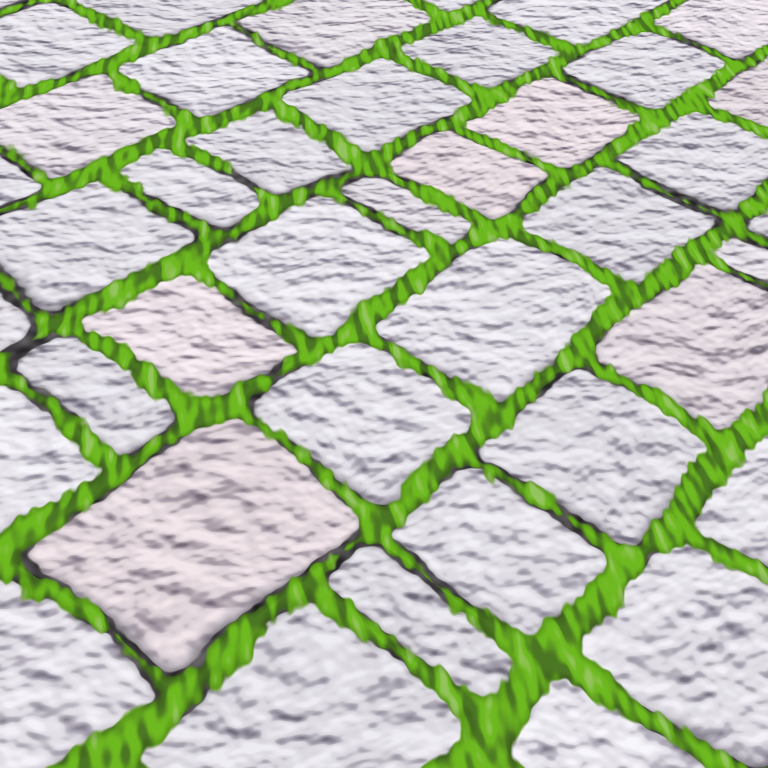
This texture is drawn by a Shadertoy shader. Its source:

```glsl
// Rough granite setts in staggered rows, seen in perspective, with grass and soil in the joints.
#define STONE_LIGHT vec3(0.87, 0.86, 0.89)
#define STONE_SHADE vec3(0.66, 0.64, 0.69)
#define STONE_PIT   vec3(0.46, 0.44, 0.50)
#define GRASS_LIGHT vec3(0.41, 0.69, 0.12)
#define GRASS_DARK  vec3(0.28, 0.44, 0.13)
#define GRASS_PALE  vec3(0.65, 0.76, 0.50)
#define SOIL        vec3(0.27, 0.26, 0.27)
#define HALF_GAP    vec2(0.040, 0.058)
#define CORNER      0.09
#define JITTER      0.20
#define SPLIT_RATE  0.10
#define GRAIN       6.0

vec2 hash22(vec2 p) {
    vec3 a = fract(p.xyx * vec3(0.1031, 0.1030, 0.0973));
    a += dot(a, a.yzx + 33.33);
    return fract((a.xx + a.yz) * a.zy);
}

// Gradient noise, roughly -0.7 to 0.7
float cornerSlope(vec2 cell, vec2 offset) {
    float angle = 6.2832 * hash22(cell).x;
    return dot(vec2(cos(angle), sin(angle)), offset);
}

float gradientNoise(vec2 p) {
    vec2 i = floor(p), f = fract(p), e = vec2(1.0, 0.0);
    vec2 w = f * f * f * (f * (f * 6.0 - 15.0) + 10.0);
    return 1.4 * mix(
        mix(cornerSlope(i, f), cornerSlope(i + e, f - e), w.x),
        mix(cornerSlope(i + e.yx, f - e.yx), cornerSlope(i + 1.0, f - 1.0), w.x), w.y);
}

float fbm(vec2 p) {
    float sum = 0.0, amplitude = 0.55;
    for (int i = 0; i < 3; i++) {
        sum += amplitude * gradientNoise(p);
        p = mat2(1.7, 0.9, -0.9, 1.7) * p + 5.3;
        amplitude *= 0.55;
    }
    return sum;
}

// Position along the row of the joint that opens a cell
float jointAt(vec2 cell) {
    return cell.x + JITTER * (hash22(cell + 40.0).x - 0.5);
}

float roundedBox(vec2 p, vec2 halfSize, float radius) {
    vec2 q = abs(p) - halfSize + radius;
    return length(max(q, 0.0)) + min(max(q.x, q.y), 0.0) - radius;
}

// Signed distance to the stone around q; also gives its id and local position
float stoneDistance(vec2 q, out vec2 id, out vec2 local) {
    float row = floor(q.y);
    q.x -= 0.87 - 0.41 * mod(row, 2.0);
    id = vec2(floor(q.x), row);
    if (q.x < jointAt(id)) id.x -= 1.0;
    else if (q.x > jointAt(id + vec2(1.0, 0.0))) id.x += 1.0;
    float left = jointAt(id), right = jointAt(id + vec2(1.0, 0.0));

    // A few stones are cut into a narrow and a wide piece
    if (hash22(id + 71.0).y < SPLIT_RATE) {
        float cut = mix(left, right, 0.38);
        if (q.x < cut) right = cut;
        else { left = cut; id += vec2(0.5, 0.0); }
    }
    vec2 center = vec2(0.5 * (left + right), row + 0.5);
    vec2 seed = hash22(id * 2.0 + 13.0);
    float tilt = 0.10 * (seed.x - 0.5);
    local = mat2(cos(tilt), sin(tilt), -sin(tilt), cos(tilt)) * (q - center);
    vec2 halfSize = vec2(0.5 * (right - left), 0.5) - HALF_GAP - 0.02 * (seed.y - 0.5);
    return roundedBox(local, halfSize, CORNER);
}

void mainImage(out vec4 fragColor, in vec2 fragCoord) {
    vec2 p = fragCoord / iResolution.y;

    // Perspective: ground.x runs along the rows, ground.y counts the rows
    float depth = 1.9505 - p.y - 0.2 * p.x;
    vec2 ground = vec2((p.x + 2.612) / (2.2122 - p.y - 0.1 * p.x) / 0.285,
                       ((1.953 - p.x) / depth - 0.955) / 0.2125) + vec2(0.0, 20.0);
    float aa = 0.7 * length(fwidth(ground));

    // Uneven laying and chipped edges
    vec2 q = ground + 0.06 * vec2(gradientNoise(ground * 1.6), gradientNoise(ground * 1.6 + 31.0));
    vec2 id, local;
    float d = stoneDistance(q, id, local);
    d += 0.022 * gradientNoise(ground * 6.0) + 0.012 * gradientNoise(ground * 17.0);

    // Hewn stone face: embossed relief with pits and a tint per stone
    vec2 seed = hash22(id * 2.0 + 5.0);
    vec2 g = GRAIN * vec2(0.65 * (q.x - q.y), q.x + q.y) + 20.0 * seed;
    float relief = fbm(g) - fbm(g + vec2(0.06, 0.24)) + 0.12 * gradientNoise(g * 0.4);
    vec3 stone = mix(STONE_LIGHT, STONE_SHADE, smoothstep(0.02, 0.30, relief));
    stone = mix(stone, STONE_PIT, smoothstep(0.26, 0.52, relief));
    stone += 0.08 * smoothstep(0.05, -0.35, relief) + 0.05 * (seed.x - 0.5);
    stone *= mix(vec3(1.0), vec3(1.01, 0.97, 0.96), smoothstep(0.6, 1.0, seed.y));
    float facingDown = smoothstep(0.1, 0.6, -(local.x + local.y));
    stone = mix(stone, STONE_SHADE * 0.85, 0.65 * facingDown * smoothstep(-0.07, 0.0, d));
    stone *= 1.0 - 0.2 * smoothstep(-0.03, 0.01, d);

    // Dark soil under everything
    vec3 color = SOIL * (1.0 + 0.7 * gradientNoise(ground * 14.0));
    color = mix(color, stone, smoothstep(aa, -aa, d));

    // Upright grass blades in clumps, spilling over the stone edges
    vec2 screen = vec2((p.x - 0.5) / depth, -log(depth));
    float blade = gradientNoise(vec2(screen.x + 0.25 * screen.y, 0.33 * screen.y) * 85.0)
                + 0.4 * gradientNoise(screen * vec2(130.0, 60.0));
    float cover = clamp(gradientNoise(ground * 1.5 + 9.0) + 0.5 * gradientNoise(ground * 4.0), -0.9, 0.25);
    float tuft = d + 0.010 + 0.030 * blade + 0.075 * cover;
    vec3 grass = mix(GRASS_DARK, GRASS_LIGHT, smoothstep(-0.45, 0.15, blade));
    grass = mix(grass, GRASS_PALE, 0.6 * smoothstep(0.30, 0.75, blade));
    grass *= 0.85 + 0.2 * smoothstep(0.0, 0.05, tuft);
    color = mix(color, grass, smoothstep(-aa, aa + 0.008, tuft));

    fragColor = vec4(clamp(color, 0.0, 1.0), 1.0);
}
```
